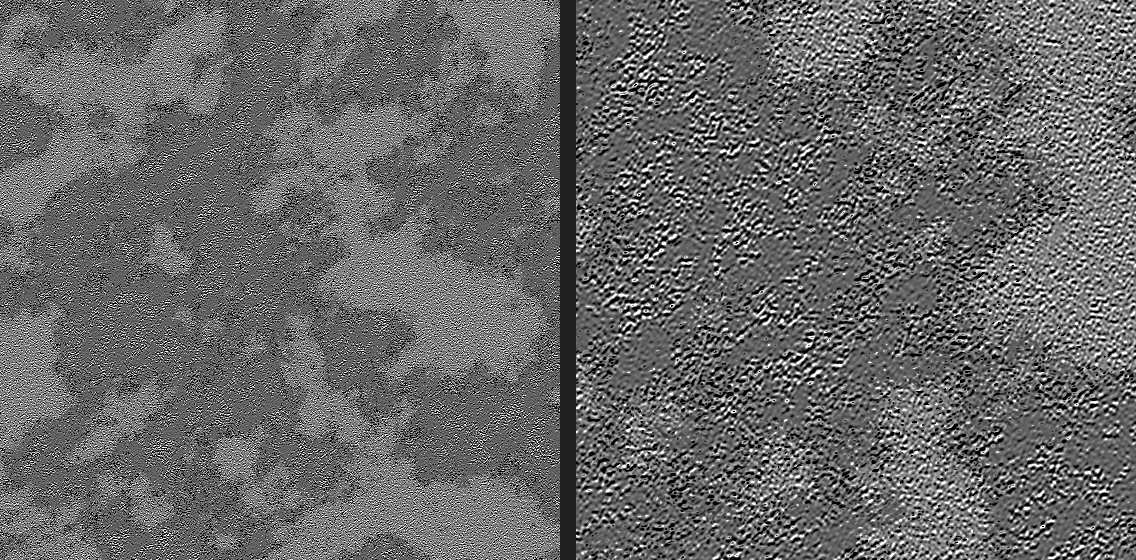
Left, the full canvas; right, a detail of the centre.
Reproduce this texture procedurally as a Shadertoy shader.

```glsl
// Random gradient vector for a lattice point
vec2 latticeGradient(ivec2 cell) {
    uvec2 h = uvec2(cell) * uvec2(1597u, 3571u);
    uint n = (h.x ^ (h.y << 7)) * 747796u + h.y;
    n = (n ^ (n >> 15)) * 277803u;
    n = (n ^ (n >> 13)) * 668265u;
    n ^= n >> 16;
    return vec2(n & 1023u, (n >> 10) & 1023u) / 511.5 - 1.0;
}

float gradientNoise(vec2 p) {
    ivec2 cell = ivec2(floor(p));
    vec2 f = fract(p);
    vec2 blend = f * f * f * (f * (f * 6.0 - 15.0) + 10.0);
    float a = dot(latticeGradient(cell), f);
    float b = dot(latticeGradient(cell + ivec2(1, 0)), f - vec2(1, 0));
    float c = dot(latticeGradient(cell + ivec2(0, 1)), f - vec2(0, 1));
    float d = dot(latticeGradient(cell + ivec2(1, 1)), f - vec2(1, 1));
    return mix(mix(a, b, blend.x), mix(c, d, blend.x), blend.y);
}

// Octaves share one orientation, so ragged edges keep the slant
float cloudNoise(vec2 p) {
    float sum = 0.0, weight = 1.0;
    for (int octave = 0; octave < 5; octave++) {
        sum += weight * gradientNoise(p);
        p = 2.03 * p + 17.3;
        weight *= 0.58;
    }
    return sum;
}

// Relief of a fine bumpy surface lit from one side, with sparse strong glints
float embossedGrain(vec2 p) {
    float relief = gradientNoise(p) - gradientNoise(p + vec2(0.35, 0.75));
    return relief * (0.5 + 1.8 * abs(relief));
}

void mainImage(out vec4 fragColor, in vec2 fragCoord) {
    vec2 uv = fragCoord / iResolution.y;

    // Axes along and across the slanted streaks
    vec2 slant = vec2(dot(uv, vec2(0.8, 0.6)), dot(uv, vec2(-0.6, 0.8)));

    // Short streaks for the dark ground, rounder specks for the pale patches
    float streaks = embossedGrain(slant * vec2(340.0, 430.0) + 40.7);
    float specks = embossedGrain(slant * vec2(410.0, 450.0) + 91.3);

    // Ragged pale patches
    float cloud = cloudNoise(slant * vec2(4.6, 5.8) + 8.4);
    float pale = smoothstep(-0.05, 0.08, cloud + 0.2 * streaks);

    // Calm and rough areas of the dark ground
    float roughness = smoothstep(-0.35, 0.4, gradientNoise(slant * vec2(24.0, 38.0) + 5.2)
        + 0.8 * gradientNoise(slant * vec2(75.0, 110.0)));

    float grain = mix(streaks * mix(0.2, 1.5, roughness), specks * 0.8, pale);
    float gray = mix(0.38, 0.5, pale) + grain;
    fragColor = vec4(vec3(clamp(gray, 0.0, 1.0)), 1.0);
}
```
